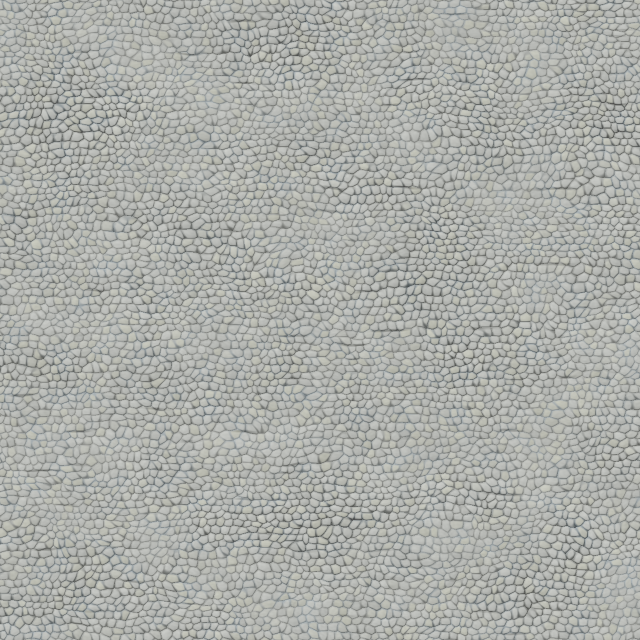
This texture is drawn by a WebGL 1 fragment shader. Its source:

```glsl
precision highp float;

uniform vec2 u_resolution;

vec2 hash2(vec2 p) {
  vec3 q = fract(p.xyx * vec3(0.1031, 0.1030, 0.0973));
  q += dot(q, q.yzx + 33.33);
  return fract((q.xx + q.yz) * q.zy);
}

float gradientNoise(vec2 p) {
  vec2 i = floor(p), f = fract(p);
  vec2 u = f * f * f * (f * (f * 6.0 - 15.0) + 10.0);
  vec2 e = vec2(0.0, 1.0);
  float a = dot(hash2(i) * 2.0 - 1.0, f);
  float b = dot(hash2(i + e.yx) * 2.0 - 1.0, f - e.yx);
  float c = dot(hash2(i + e.xy) * 2.0 - 1.0, f - e.xy);
  float d = dot(hash2(i + e.yy) * 2.0 - 1.0, f - e.yy);
  return mix(mix(a, b, u.x), mix(c, d, u.x), u.y);
}

vec3 carpet(vec2 uv) {
  // Tufted rows, bent by slow and fast waves
  vec2 p = uv * vec2(74.0, 86.0) + 100.0;
  p += 1.3 * vec2(gradientNoise(p * 0.13), gradientNoise(p * 0.11 + 40.0));
  p += 0.45 * vec2(gradientNoise(p * 0.45 + 9.0), gradientNoise(p * 0.4 + 70.0));

  // Nearest two loops, each an ellipse with its own lean
  vec2 cell = floor(p), loopId = cell, loopOffset = vec2(0.0);
  float nearest = 9.0, second = 9.0;
  for (int j = -2; j <= 2; j++) {
    for (int i = -2; i <= 2; i++) {
      vec2 id = cell + vec2(float(i), float(j));
      vec2 rnd = hash2(id + 17.0);
      float stagger = 0.5 * mod(id.y, 2.0);
      vec2 offset = p - id - vec2(0.2 + 0.6 * rnd.x + stagger - 0.25, 0.24 + 0.52 * rnd.y);
      float lean = (hash2(id + 51.0).x - 0.5) * 2.4;
      float c = cos(lean), s = sin(lean);
      vec2 turned = vec2(c * offset.x + s * offset.y, c * offset.y - s * offset.x);
      float dist = length(turned * vec2(0.87, 1.15));
      if (dist < nearest) {
        second = nearest;
        nearest = dist;
        loopId = id;
        loopOffset = offset;
      } else {
        second = min(second, dist);
      }
    }
  }

  // Worn, flatter patches alternate with crisp ones
  float relief = clamp(0.87 + 0.65 * gradientNoise(uv * vec2(5.0, 8.0) + 3.0)
                       + 0.4 * gradientNoise(uv * 15.0 + 20.0), 0.5, 1.2);

  // Rounded yarn lit from the upper left, shaded below
  vec2 rnd = hash2(loopId + 83.0);
  float crevice = 1.0 - smoothstep(0.0, 0.36, second - nearest);
  float under = smoothstep(-0.3, 0.45, dot(loopOffset, vec2(0.45, -0.9)));
  float tone = 0.735 + 0.045 * (rnd.x - 0.5);
  tone += relief * 0.085 * dot(loopOffset, vec2(-0.45, 0.9));
  tone -= relief * 0.05 * nearest * nearest;
  tone -= relief * crevice * mix(0.11, 0.29, under);
  tone += 0.035 * gradientNoise(p * vec2(2.6, 3.4));
  tone += 0.025 * gradientNoise(uv * vec2(7.0, 11.0) + 60.0);

  // Broken dark seams between some rows
  float row = floor(p.y + 0.5);
  float seam = smoothstep(0.28, 0.5, gradientNoise(vec2(p.x * 0.16, row * 5.37)));
  seam *= 1.0 - smoothstep(0.04, 0.24, abs(p.y - row + 0.12 * gradientNoise(p * 0.8)));
  tone -= 0.17 * seam;

  // Warm yarn tops and cool gaps
  vec3 color = tone + vec3(-0.001, 0.006, -0.009);
  color += vec3(0.008, 0.005, -0.022) * smoothstep(0.55, 1.0, rnd.y) * (1.0 - crevice);
  float coolness = smoothstep(-0.2, 0.5, gradientNoise(p * 0.35 + 30.0));
  color += vec3(-0.028, 0.0, 0.03) * crevice * coolness;
  return clamp(color, vec3(0.3), vec3(0.82));
}

void main() {
  // Four samples smooth the loop edges
  vec3 color = vec3(0.0);
  for (int j = 0; j < 2; j++) {
    for (int i = 0; i < 2; i++) {
      vec2 shift = (vec2(float(i), float(j)) - 0.5) * 0.5;
      color += 0.25 * carpet((gl_FragCoord.xy + shift) / u_resolution);
    }
  }
  gl_FragColor = vec4(color, 1.0);
}
```
